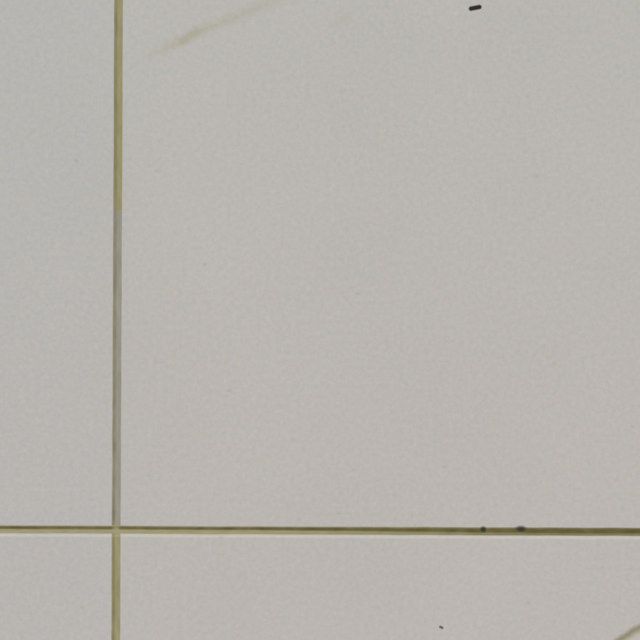
A Shadertoy shader for this texture:

```glsl
// Pale glazed wall tiles, one tile pitch per canvas, with a cross of grimy grout.
// Joints are slightly tilted distance bands shaded across their width; gradient
// noise adds glaze mottling, grain and dirt, and short strokes make the scuffs.

#define TILE_PITCH 1.0
#define JOINT_CROSS vec2(0.1815, 0.1725)
#define JOINT_TILT vec2(0.0045, -0.0045)
#define JOINT_HALF vec2(0.0068, 0.0062)
#define EDGE_SOFT 0.0016
#define GRAIN 0.030
#define GLAZE vec3(0.730, 0.713, 0.692)
#define GROUT_GREY vec3(0.585, 0.575, 0.525)
#define GROUT_OLIVE vec3(0.550, 0.525, 0.390)
#define GRIME vec3(0.370, 0.345, 0.220)
#define SPECK vec3(0.190, 0.180, 0.150)

vec2 hash2(vec2 p) {
    vec3 q = fract(p.xyx * vec3(0.1031, 0.1030, 0.0973));
    q += dot(q, q.yzx + 33.33);
    return fract((q.xx + q.yz) * q.zy);
}

float gradientNoise(vec2 p) {
    vec2 i = floor(p), f = p - i;
    vec2 u = f * f * f * (f * (f * 6.0 - 15.0) + 10.0);
    vec2 o = vec2(0.0, 1.0);
    float a = dot(hash2(i) * 2.0 - 1.0, f);
    float b = dot(hash2(i + o.yx) * 2.0 - 1.0, f - o.yx);
    float c = dot(hash2(i + o) * 2.0 - 1.0, f - o);
    float d = dot(hash2(i + 1.0) * 2.0 - 1.0, f - 1.0);
    return mix(mix(a, b, u.x), mix(c, d, u.x), u.y);
}

float fbm(vec2 p) {
    float sum = 0.0, amp = 0.5;
    for (int i = 0; i < 4; i++) {
        sum += amp * gradientNoise(p);
        p = p * 2.03 + 17.3;
        amp *= 0.5;
    }
    return sum;
}

// Coverage of a band around zero
float band(float d, float halfWidth, float soft) {
    return 1.0 - smoothstep(halfWidth - soft, halfWidth + soft, abs(d));
}

// Coverage of a round-ended stroke from a to b
float stroke(vec2 p, vec2 a, vec2 b, float radius, float soft) {
    vec2 pa = p - a, ba = b - a;
    float t = clamp(dot(pa, ba) / dot(ba, ba), 0.0, 1.0);
    return band(length(pa - ba * t), radius, soft);
}

void mainImage(out vec4 fragColor, in vec2 fragCoord) {
    vec2 uv = fragCoord / iResolution.xy;
    float soft = max(EDGE_SOFT, 0.75 / iResolution.y);

    // Glaze: slow tint drift and fine coloured grain
    vec3 color = GLAZE + 0.018 * fbm(uv * 4.0 + 5.0);
    color += vec3(-0.006, 0.003, 0.002) * smoothstep(0.2, 1.0, uv.y);
    color += vec3(-0.008, -0.003, 0.004) * (1.0 - smoothstep(0.1, 0.3, uv.x));
    float grain = gradientNoise(uv * 130.0) + 0.6 * gradientNoise(uv * 240.0 + 9.0);
    vec3 tint = vec3(gradientNoise(uv * 95.0 + 31.0), 0.0, gradientNoise(uv * 95.0 + 67.0));
    color += GRAIN * (0.7 * grain + 0.7 * tint);

    // Faint scattered pits in the glaze
    for (int i = 0; i < 14; i++) {
        vec2 center = hash2(vec2(float(i) * 3.7 + 2.0, 11.0));
        float pit = band(length((uv - center) * vec2(0.8, 1.0)), 0.002, 0.003);
        color = mix(color, GROUT_GREY, 0.28 * pit);
    }

    // Curved smear near the top, broken up by noise
    vec2 warped = uv + 0.012 * vec2(fbm(uv * 22.0), fbm(uv * 22.0 + 40.0));
    float along = uv.x - 0.21;
    float arc = 0.902 + 0.53 * along - 0.45 * along * along;
    float smear = band(warped.y - arc, 0.006, 0.012);
    smear *= smoothstep(0.19, 0.28, uv.x) * (1.0 - smoothstep(0.38, 0.55, uv.x));
    smear *= 0.65 + 1.2 * fbm(uv * vec2(24.0, 36.0));
    smear += 0.7 * stroke(warped, vec2(0.285, 0.934), vec2(0.309, 0.949), 0.006, 0.007);
    smear += 0.35 * stroke(warped, vec2(0.52, 0.960), vec2(0.545, 0.974), 0.004, 0.008);
    color = mix(color, GROUT_OLIVE + 0.06, 0.38 * clamp(smear, 0.0, 1.0));

    // Signed distances to the nearest joints; the tilt bends with position
    vec2 center = JOINT_CROSS + JOINT_TILT * (uv.yx - vec2(0.17, 0.18));
    vec2 d = (fract((uv - center) / TILE_PITCH + 0.5) - 0.5) * TILE_PITCH;
    d += 0.0012 * vec2(fbm(vec2(uv.y * 14.0, 3.0)), fbm(vec2(uv.x * 14.0, 8.0)));

    // Upright joint: grey above the crossing, olive below, darker left side
    float below = 1.0 - smoothstep(-0.02, 0.03, d.y);
    vec3 upright = mix(GROUT_GREY, GROUT_OLIVE + 0.04, below);
    float leftSide = band(d.x + 0.0038, 0.0022, 0.0022);
    upright = mix(upright, GRIME + 0.08, leftSide * (0.42 + 0.5 * fbm(uv * vec2(8.0, 30.0))));
    upright += 0.10 * fbm(vec2(uv.x * 90.0, uv.y * 28.0));
    color = mix(color, upright, band(d.x, JOINT_HALF.x, soft));

    // Level joint: dark upper seam, pale lower lip, grimier to the right
    float grimy = smoothstep(0.35, 0.95, uv.x);
    vec3 level = mix(GROUT_OLIVE + 0.07, GROUT_OLIVE - 0.05, grimy);
    float seam = band(d.y - mix(0.0025, 0.001, grimy), mix(0.0022, 0.0034, grimy), 0.002);
    level = mix(level, GRIME, seam * (0.85 + 0.5 * fbm(uv * vec2(35.0, 8.0))));
    level += 0.08 * fbm(uv * vec2(45.0, 90.0));
    color += 0.045 * band(d.y + 0.0095, 0.002, 0.002);
    color = mix(color, level, band(d.y, JOINT_HALF.y, soft));
    float knot = band(length(d), 0.005, 0.004);
    color = mix(color, GROUT_OLIVE + 0.08, 0.8 * knot);

    // Dark specks on the glaze and in the seam, and the corner scuff
    float specks = stroke(uv, vec2(0.736, 0.9865), vec2(0.749, 0.989), 0.0032, 0.002);
    specks += 0.7 * stroke(uv, vec2(0.688, 0.0205), vec2(0.691, 0.019), 0.0016, 0.002);
    specks += 0.8 * band(length(vec2(uv.x - 0.755, d.y - 0.003)), 0.004, 0.003);
    specks += 0.8 * band(length(vec2(uv.x - 0.814, d.y - 0.004) * vec2(0.6, 1.0)), 0.004, 0.003);
    color = mix(color, SPECK, clamp(specks, 0.0, 1.0));
    float scuff = stroke(warped, vec2(0.955, -0.006), vec2(1.01, 0.022), 0.004, 0.005);
    color = mix(color, GROUT_OLIVE - 0.06, 0.7 * scuff);

    fragColor = vec4(clamp(color, 0.0, 1.0), 1.0);
}
```
